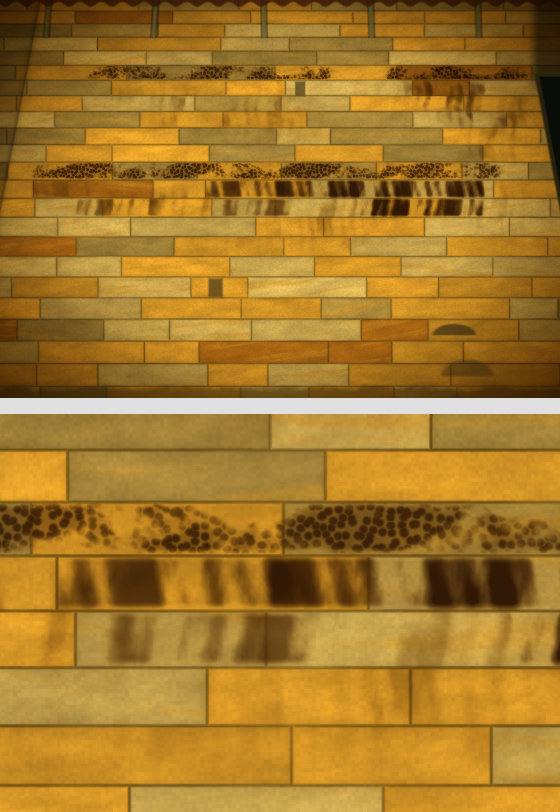
Top, the full canvas; bottom, a detail of the centre.
Reproduce this texture procedurally as a Shadertoy shader.

```glsl
#define COLUMNS 6.4
#define ROW_START 0.0275
#define ROW_HEIGHT 0.03165
#define ROW_GROWTH 0.000632
#define JOINT_WIDTH 0.0013
#define WEAR 1.0
#define PALE vec3(0.84, 0.69, 0.33)
#define GOLD vec3(0.88, 0.62, 0.16)
#define TAN vec3(0.66, 0.53, 0.23)
#define RUST vec3(0.68, 0.41, 0.08)
#define SOOT vec3(0.16, 0.07, 0.01)
#define EDGE_TINT vec3(0.36, 0.27, 0.05)

float hash(vec2 p) {
    return fract(sin(dot(p, vec2(127.1, 311.7))) * 43758.5);
}

// Distance to the nearest scattered point
float cells(vec2 p) {
    vec2 base = floor(p);
    float nearest = 1.5;
    for (int y = -1; y <= 1; y++)
    for (int x = -1; x <= 1; x++) {
        vec2 c = base + vec2(x, y);
        vec2 point = c + vec2(hash(c), hash(c + 71.3));
        nearest = min(nearest, length(point - p));
    }
    return nearest;
}

// Layered sines, roughly -1 to 1
float waves(vec2 p) {
    float sum = 0.0, gain = 0.5;
    for (int i = 0; i < 5; i++) {
        sum += gain * sin(p.x + 1.7 * sin(p.y + float(i))) * cos(p.y * 0.8 + 0.6 * sin(p.x));
        p = mat2(1.6, 0.9, -0.9, 1.6) * p + 2.3;
        gain *= 0.65;
    }
    return sum;
}

float band(float x, float a, float b, float soft) {
    return smoothstep(a - soft, a + soft, x) * (1.0 - smoothstep(b - soft, b + soft, x));
}

// Soot filling one course between two horizontal limits
float course(vec2 p, float row, float a, float b) {
    return band(p.x, a, b, 0.012) * band(p.y, row + 0.05, row + 0.92, 0.1);
}

float smudge(vec2 p, vec2 center, vec2 size) {
    vec2 d = abs(p - center) / size;
    return 1.0 - smoothstep(0.7, 1.1, max(d.x, d.y));
}

// Arched smudge with a flat base
float arch(vec2 p, vec2 center, vec2 size) {
    vec2 d = (p - center) / size;
    return (1.0 - smoothstep(0.8, 1.05, length(d))) * (1.0 - smoothstep(-0.1, 0.1, d.y));
}

void mainImage(out vec4 fragColor, in vec2 fragCoord) {
    vec2 uv = fragCoord / iResolution.xy;
    uv.y = 1.0 - uv.y;
    float aspect = iResolution.x / iResolution.y;
    float aa = 1.2 / iResolution.y;
    vec2 p = vec2(uv.x * aspect, uv.y);

    // Courses grow taller toward the bottom
    float n = (sqrt(ROW_HEIGHT * ROW_HEIGHT + 4.0 * ROW_GROWTH * (uv.y - ROW_START)) - ROW_HEIGHT) / (2.0 * ROW_GROWTH);
    float row = floor(n), v = n - row;
    float height = ROW_HEIGHT + 2.0 * ROW_GROWTH * n;

    // Staggered upright joints at uneven spacing
    float x = uv.x * COLUMNS + 0.5 * mod(row, 2.0) + 0.3 * hash(vec2(row, 5.0));
    float i = floor(x);
    if (x < i + 0.55 * hash(vec2(i, row))) i -= 1.0;
    vec2 id = vec2(i, row);
    float left = x - i - 0.55 * hash(id);
    float right = i + 1.0 + 0.55 * hash(id + vec2(1.0, 0.0)) - x;
    float joint = min(min(v, 1.0 - v) * height, min(left, right) * aspect / COLUMNS);

    // Stone colour with flowing strata
    float kind = hash(id + 17.0), tone = hash(id + 43.0);
    vec3 col = kind < 0.34 ? PALE : kind < 0.68 ? GOLD : kind < 0.91 ? TAN : RUST;
    col *= 0.9 + 0.16 * tone;
    float strata = waves(vec2(p.x * 5.0 + tone * 40.0, p.y * 75.0 + p.x * (tone - 0.5) * 30.0));
    col = mix(col, GOLD * 0.92, 0.45 * smoothstep(0.0, 0.7, strata));
    col *= 1.0 + 0.1 * waves(p * vec2(30.0, 60.0) + tone * 9.0);
    col *= 0.97 + 0.06 * hash(floor(p * 300.0));

    // Mortar lines, uneven in depth
    float line = 1.0 - smoothstep(JOINT_WIDTH - aa, JOINT_WIDTH + aa, joint);
    col *= 1.0 - 0.12 * exp(-joint * 250.0);
    col = mix(col, vec3(0.36, 0.25, 0.05), line * (0.6 + 0.25 * waves(p * 14.0)));

    // Soot: crusty ledges, dark courses and faint runs
    vec2 q = vec2(uv.x, n);
    float crust = 0.85 * course(q, 4.0, 0.16, 0.59) + course(q, 4.0, 0.69, 0.94) + 0.85 * course(q, 10.0, 0.06, 0.89);
    float dark = course(q, 11.0, 0.37, 0.87) + course(q, 12.0, 0.64, 0.87)
        + 0.55 * course(q, 12.0, 0.12, 0.28) + 0.65 * course(q, 12.0, 0.40, 0.52) + 0.45 * course(q, 11.0, 0.04, 0.17);
    float runs = band(uv.x, 0.15, 0.95, 0.1) * (band(n, 5.0, 8.3, 0.8) + 0.8 * band(n, 11.0, 14.5, 0.6));
    runs += 0.9 * band(uv.x, 0.74, 0.92, 0.03) * band(n, 5.0, 10.0, 0.5);
    float drip = sin(uv.x * 61.0 + row * 1.3) + 0.8 * sin(uv.x * 143.0 + row) + 0.6 * sin(uv.x * 331.0 + sin(n * 3.0));
    drip = smoothstep(-1.5, 1.5, drip + 0.8 * waves(vec2(p.x * 60.0, n * 1.5)));
    float clumps = smoothstep(-0.35, 0.4, waves(vec2(p.x * 22.0, p.y * 30.0)) + 0.25 * (v - 0.5));
    float specks = 1.0 - smoothstep(0.25, 0.65, cells(p * 130.0));
    float stain = crust * (0.2 + 0.35 * clumps + 0.6 * specks * clumps);
    stain += dark * (0.2 + 0.85 * drip * (0.6 + 0.4 * smoothstep(0.3, 0.65, uv.x)));
    stain += runs * 0.4 * drip * smoothstep(-0.3, 0.6, waves(p * vec2(9.0, 12.0)));
    col = mix(col, vec3(0.46, 0.28, 0.04), clamp(stain * WEAR, 0.0, 0.6));
    col = mix(col, SOOT, clamp((stain - 0.2) * WEAR, 0.0, 0.92));

    // Isolated grey marks
    float marks = smudge(uv, vec2(0.385, 0.723), vec2(0.014, 0.026)) + smudge(uv, vec2(0.536, 0.223), vec2(0.010, 0.020));
    marks += arch(uv, vec2(0.811, 0.842), vec2(0.042, 0.03)) + 0.6 * arch(uv, vec2(0.835, 0.945), vec2(0.05, 0.045));
    col = mix(col, vec3(0.30, 0.24, 0.10), 0.75 * min(marks, 1.0));

    // Leaning piers and the dirty ground line
    float pier = 0.072 - 0.136 * uv.y - uv.x;
    col *= 1.0 - 0.22 * smoothstep(-aa, aa, pier) - 0.3 * exp(-abs(pier) * 300.0);
    col *= 1.0 - 0.5 * smoothstep(0.94, 0.965, uv.x) * (1.0 - smoothstep(0.18, 0.25, uv.y));
    float ground = smoothstep(0.965, 0.985, uv.y + 0.012 * waves(p * 18.0));
    col = mix(col, vec3(0.42, 0.31, 0.07), 0.7 * ground);

    // Evenly spaced metal hangers
    float k = clamp(floor((uv.x - 0.087) / 0.1915 + 0.5), 0.0, 4.0);
    float offset = uv.x - 0.087 - k * 0.1915 + (k < 2.0 ? 0.05 : -0.02) * uv.y;
    float hanger = 1.0 - smoothstep(0.095 - aa, 0.095 + aa, uv.y);
    col *= 1.0 - 0.4 * hanger * band(offset, -0.006, 0.007, 0.002);
    col = mix(col, vec3(0.50, 0.52, 0.30), 0.9 * hanger * band(offset, -0.003, 0.003, aa));

    // Scalloped shadow along the top
    float fringe = 0.011 + 0.006 * sin(uv.x * 165.0);
    col = mix(col, vec3(0.30, 0.13, 0.03), 0.8 * (1.0 - smoothstep(fringe - 0.004, fringe + 0.004, uv.y)));

    // Edge darkening, then the blank panel at the right
    col *= mix(vec3(1.0), EDGE_TINT, smoothstep(0.27, 0.76, length(uv - vec2(0.5, 0.51))));
    float panel = min(uv.x - 0.955 - 0.133 * (uv.y - 0.19), uv.y - 0.185);
    vec3 panelColor = mix(vec3(0.15, 0.13, 0.05), vec3(0.03, 0.05, 0.03), smoothstep(0.006, 0.010, panel));
    col = mix(col, panelColor, smoothstep(-aa, aa, panel));
    fragColor = vec4(clamp(col, 0.0, 1.0), 1.0);
}
```
